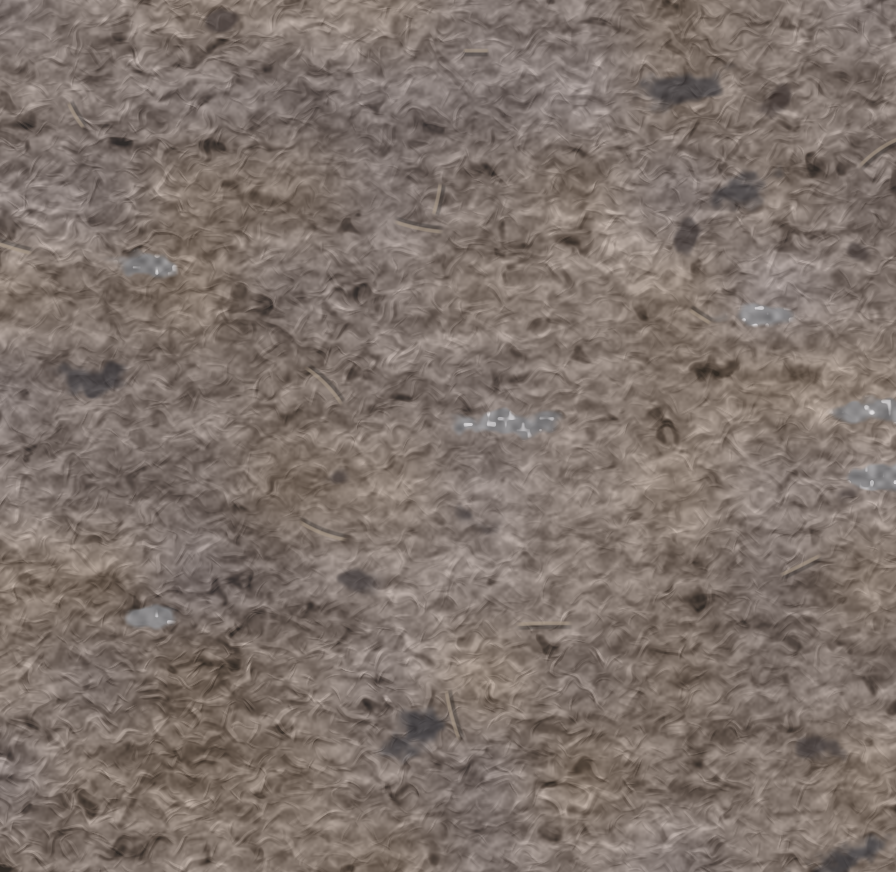
Give the GLSL for this texture, as a Shadertoy shader.

```glsl
float hash(vec2 p) {
    return fract(sin(dot(p, vec2(127.1, 311.7))) * 43758.5453);
}

float noise(vec2 p) {
    vec2 i = floor(p), f = fract(p);
    f = f * f * (3.0 - 2.0 * f);
    return mix(mix(hash(i), hash(i + vec2(1, 0)), f.x),
               mix(hash(i + vec2(0, 1)), hash(i + vec2(1, 1)), f.x), f.y);
}

vec2 rotate(vec2 p, float angle) {
    float c = cos(angle), s = sin(angle);
    return vec2(c * p.x + s * p.y, c * p.y - s * p.x);
}

// Scattered chips: a pale face with a dark shadow along the lower edge
float chips(vec2 p, float seed) {
    vec2 cell = floor(p);
    float shade = 0.0;
    for (int y = -1; y <= 1; y++)
    for (int x = -1; x <= 1; x++) {
        vec2 id = cell + vec2(x, y);
        float r = hash(id + seed);
        vec2 center = id + vec2(hash(id + seed + 3.7), hash(id + seed + 8.1));
        vec2 q = rotate(p - center, (hash(id + seed + 5.3) - 0.42) * 2.2);
        q.y += 0.5 * (r - 0.5) * q.x * q.x;
        vec2 size = vec2(0.25 + 0.4 * r, 0.07 + 0.1 * hash(id + seed + 6.9));
        float face = 1.0 - smoothstep(0.5, 1.2, length(q / size));
        float shadow = 1.0 - smoothstep(0.4, 1.3, length((q + vec2(-0.06, 0.16)) / size));
        shade += (0.3 + 0.7 * r) * (face - 1.1 * shadow * (1.0 - face));
    }
    return shade;
}

void mainImage(out vec4 fragColor, in vec2 fragCoord) {
    vec2 uv = fragCoord / iResolution.y;
    float aspect = iResolution.x / iResolution.y;
    vec2 warp = vec2(noise(uv * 55.0), noise(uv * 55.0 + 40.0)) - 0.5;
    vec2 p = uv + 0.012 * warp;

    // Matted ground, from broad blotches down to fine grain
    float v = 0.512;
    v += 0.11 * (noise(uv * vec2(4, 7) + 3.0) - 0.5);
    v += 0.13 * (noise(p * vec2(17, 36) + 9.0) - 0.5);
    v += 0.16 * (noise(p * vec2(55, 100)) - 0.5);
    v += 0.14 * (noise(rotate(p, 0.3) * vec2(120, 190)) - 0.5);
    v += 0.06 * (noise(uv * 260.0) - 0.5);

    // Faint horizontal ridges
    v += 0.016 * sin(uv.y * 215.0 + 4.0 * noise(uv * vec2(5, 14)));

    // Chips in three sizes, denser in some areas
    float rough = 0.5 + 0.8 * noise(uv * 5.0 + 20.0);
    v += rough * (0.065 * chips(p * 24.0, 1.0)
                + 0.065 * chips(p * 43.0, 17.0)
                + 0.045 * chips(p * 72.0, 31.0));

    // Small dark pits
    float pit = noise(p * vec2(30, 42) + 60.0) * 0.7 + noise(p * 90.0 + 7.0) * 0.3;
    v -= 0.15 * smoothstep(0.71, 0.87, pit);

    v = clamp(v, 0.19, 0.74);
    vec3 color = v - vec3(0.0, 0.05, 0.08) * smoothstep(0.0, 0.4, v);
    color += vec3(0.008, 0.0, -0.016) * (noise(uv * 9.0 + 70.0) - 0.5) * 2.0;

    // Ragged dark stains
    float ragged = noise(uv * 38.0 + 5.0) + 0.6 * noise(uv * 95.0) - 0.8;
    for (int i = 0; i < 14; i++) {
        float k = float(i);
        vec2 center = vec2(hash(vec2(k, 1.3)) * aspect, hash(vec2(k, 2.9)));
        float r = hash(vec2(k, 4.1));
        vec2 q = rotate(uv - center, 0.9 * (hash(vec2(k, 5.7)) - 0.3));
        float d = length(q / vec2(0.018 + 0.04 * r * r, 0.011 + 0.012 * r)) + 1.1 * ragged;
        vec3 stain = mix(vec3(0.24, 0.2, 0.19), vec3(0.2, 0.2, 0.22), r);
        color = mix(color, stain + 0.25 * (v - 0.45), 0.72 * (1.0 - smoothstep(0.35, 1.15, d)));
    }

    // Pale granular patches with bright glints
    float grain = noise(uv * 110.0 + 12.0);
    float glint = smoothstep(0.68, 0.88, noise(uv * 150.0 + 33.0));
    for (int i = 0; i < 6; i++) {
        float k = float(i);
        vec2 center = vec2(hash(vec2(k, 11.3)) * aspect, 0.1 + 0.7 * hash(vec2(k, 12.9)));
        vec2 q = (uv - center) / vec2(0.035 + 0.03 * hash(vec2(k, 14.2)), 0.014);
        float mask = 1.0 - smoothstep(0.6, 1.1, length(q) + 0.9 * ragged);
        vec3 pale = vec3(0.53, 0.53, 0.54) + 0.24 * (grain - 0.5) + 0.28 * glint;
        color = mix(color, pale, 0.85 * mask);
    }

    // Loose curved straws
    for (int i = 0; i < 12; i++) {
        float k = float(i);
        vec2 center = vec2(hash(vec2(k, 21.3)) * aspect, hash(vec2(k, 22.9)));
        vec2 q = rotate(uv - center, 3.1 * hash(vec2(k, 24.7)));
        q.y += 9.0 * (hash(vec2(k, 25.1)) - 0.5) * q.x * q.x;
        float span = 0.015 + 0.025 * hash(vec2(k, 26.3));
        float fade = 1.0 - smoothstep(0.7 * span, span, abs(q.x));
        float straw = 1.0 - smoothstep(0.001, 0.0032, abs(q.y));
        float shadow = 1.0 - smoothstep(0.001, 0.004, abs(q.y + 0.004));
        color *= 1.0 - 0.25 * shadow * fade;
        color = mix(color, vec3(0.66, 0.6, 0.53), 0.6 * straw * fade);
    }

    fragColor = vec4(color, 1.0);
}
```
